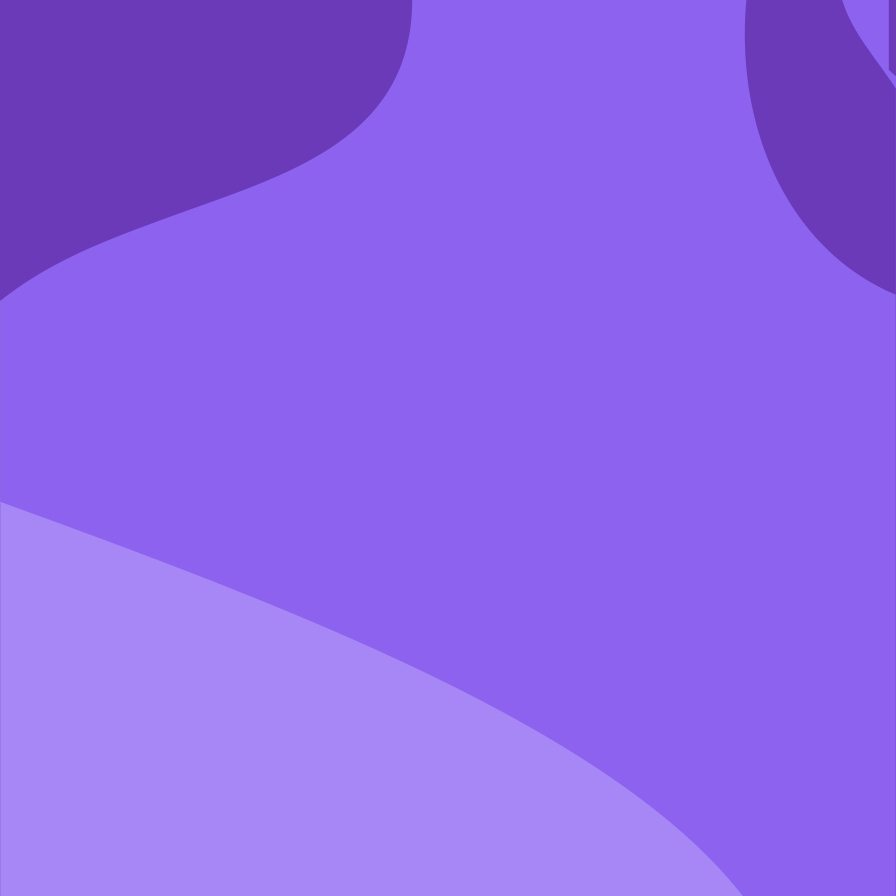
A WebGL 2 fragment shader for this background:

```glsl
#version 300 es
precision highp float;

uniform vec2 u_resolution;
out vec4 fragColor;

// Palette
const vec3 BASE_VIOLET = vec3(0.55, 0.385, 0.937);
const vec3 PALE_LILAC  = vec3(0.65, 0.53, 0.96);
const vec3 DEEP_PURPLE = vec3(0.417, 0.228, 0.722);

// Cubic Bezier edges, each running steadily downwards
const vec2[4] HILL       = vec2[4](vec2(0.0, 0.440), vec2(0.326, 0.322), vec2(0.684, 0.186), vec2(0.829, 0.0));
const vec2[4] LOBE_UPPER = vec2[4](vec2(0.460, 1.0), vec2(0.460, 0.844), vec2(0.319, 0.805), vec2(0.195, 0.760));
const vec2[4] LOBE_LOWER = vec2[4](vec2(0.195, 0.760), vec2(0.124, 0.734), vec2(0.059, 0.711), vec2(0.0, 0.664));
const vec2[4] RING_OUTER = vec2[4](vec2(0.833, 1.0), vec2(0.820, 0.857), vec2(0.880, 0.721), vec2(1.0, 0.671));
const vec2[4] RING_INNER = vec2[4](vec2(0.940, 1.0), vec2(0.951, 0.964), vec2(0.974, 0.940), vec2(1.0, 0.901));

// Small sliver inside the ring
const vec2  SLIVER_CORNER = vec2(0.992, 0.922);
const float SLIVER_SLOPE  = 0.9;

const int SOLVE_STEPS = 18;

vec2 bezier(vec2[4] p, float t) {
    float s = 1.0 - t;
    return s * s * s * p[0] + 3.0 * s * s * t * p[1] + 3.0 * s * t * t * p[2] + t * t * t * p[3];
}

vec2 bezierTangent(vec2[4] p, float t) {
    float s = 1.0 - t;
    return s * s * (p[1] - p[0]) + 2.0 * s * t * (p[2] - p[1]) + t * t * (p[3] - p[2]);
}

// Approximate signed distance to an edge, positive on its right side
float edgeDistance(vec2 uv, vec2[4] p) {
    float low = 0.0, high = 1.0;
    for (int i = 0; i < SOLVE_STEPS; i++) {
        float mid = 0.5 * (low + high);
        if (bezier(p, mid).y > uv.y) low = mid;
        else high = mid;
    }
    float t = 0.5 * (low + high);
    return (uv.x - bezier(p, t).x) * abs(normalize(bezierTangent(p, t)).y);
}

// Antialiased coverage of the region where the distance is negative
float coverage(float dist, float pixel) {
    return clamp(0.5 - dist / pixel, 0.0, 1.0);
}

void main() {
    vec2 uv = gl_FragCoord.xy / u_resolution;
    float pixel = 1.0 / min(u_resolution.x, u_resolution.y);

    // Pale hill at the lower left
    float hill = coverage(edgeDistance(uv, HILL), pixel);

    // Dark lobe at the upper left
    float lobeDist = uv.y > LOBE_UPPER[3].y ? edgeDistance(uv, LOBE_UPPER) : edgeDistance(uv, LOBE_LOWER);
    float lobe = coverage(lobeDist, pixel);

    // Dark ring at the upper right, with its opening and sliver
    float ring = coverage(-edgeDistance(uv, RING_OUTER), pixel);
    float opening = coverage(-edgeDistance(uv, RING_INNER), pixel);
    vec2 fromCorner = uv - SLIVER_CORNER;
    float sliverBase = -(fromCorner.y + SLIVER_SLOPE * fromCorner.x) / length(vec2(1.0, SLIVER_SLOPE));
    float sliver = coverage(max(-fromCorner.x, sliverBase), pixel);
    ring *= 1.0 - opening * (1.0 - sliver);

    vec3 color = mix(BASE_VIOLET, PALE_LILAC, hill);
    color = mix(color, DEEP_PURPLE, max(lobe, ring));
    fragColor = vec4(color, 1.0);
}
```
